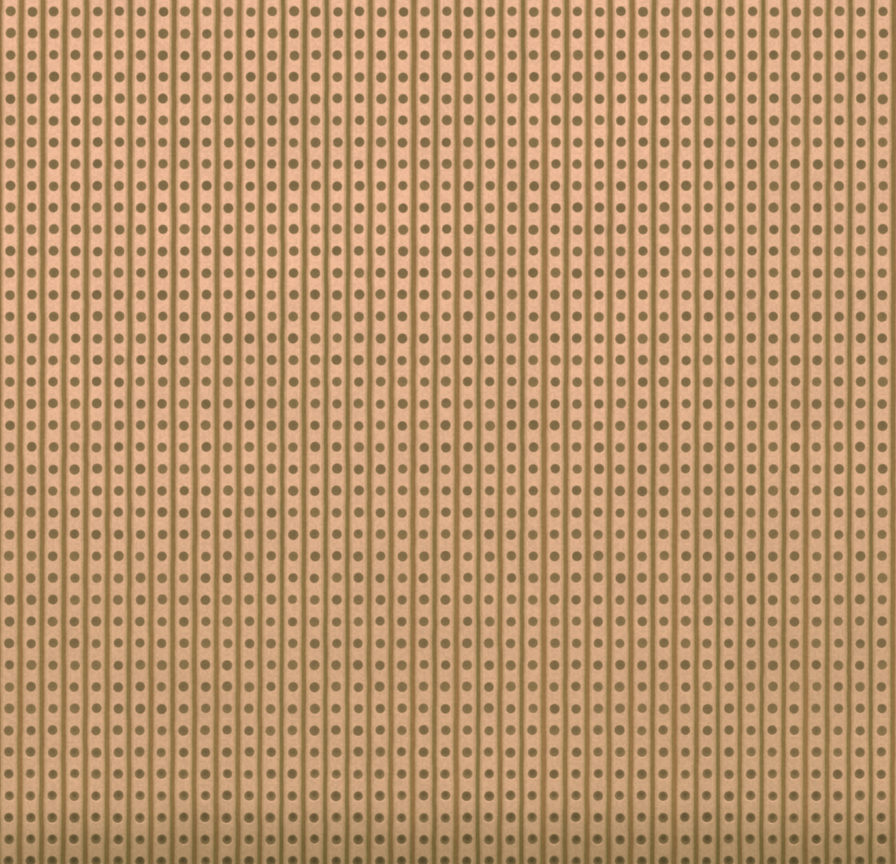
Reproduce this pattern procedurally as a Shadertoy shader.

```glsl
// Copper stripboard: vertical strips with a grid of drilled holes, split by milled grooves.

const vec2 PITCHES_PER_WIDTH = vec2(41.07, 41.14); // 41 strips across, 40 holes down
const vec2 GRID_OFFSET = vec2(0.018, -0.036);
const float STRIP_LEAN = 0.08;
const float HOLE_RADIUS = 0.215;
const float GROOVE_HALF_WIDTH = 0.105;
const float BEVEL_HALF_WIDTH = 0.20;

const vec3 COPPER_LIT   = vec3(0.93, 0.725, 0.592);
const vec3 COPPER_SHADE = vec3(0.80, 0.64, 0.49);
const vec3 BEVEL_TAN    = vec3(0.73, 0.59, 0.42);
const vec3 GROOVE_BROWN = vec3(0.58, 0.43, 0.27);
const vec3 GROOVE_OLIVE = vec3(0.54, 0.46, 0.27);
const vec3 HOLE_OLIVE   = vec3(0.52, 0.43, 0.29);
const vec3 HOLE_DEEP    = vec3(0.38, 0.31, 0.19);

float hash(vec2 p) {
    vec3 v = fract(vec3(p.xyx) * 0.1031);
    v += dot(v, v.yzx + 33.33);
    return fract((v.x + v.y) * v.z);
}

float valueNoise(vec2 p) {
    vec2 cell = floor(p);
    vec2 t = fract(p);
    t = t * t * (3.0 - 2.0 * t);
    float low = mix(hash(cell), hash(cell + vec2(1.0, 0.0)), t.x);
    float high = mix(hash(cell + vec2(0.0, 1.0)), hash(cell + vec2(1.0, 1.0)), t.x);
    return mix(low, high, t.y);
}

// Coverage of the region where distance is below zero.
float coverage(float distance, float softness) {
    return 1.0 - smoothstep(-softness, softness, distance);
}

vec3 copperColour(vec2 uv, float down) {
    float shade = 0.85 * smoothstep(0.12, 1.0, down) + 0.2 * smoothstep(0.6, 1.0, uv.x);
    shade += 0.25 * (valueNoise(uv * vec2(9.0, 7.0)) - 0.5);
    return mix(COPPER_LIT, COPPER_SHADE, clamp(shade, 0.0, 1.0));
}

// Groove at the cell border: soft bevels around a brown and olive core.
vec3 addGroove(vec3 base, vec2 grid, float pixel) {
    float strip = floor(grid.x + 0.5);
    float side = grid.x - strip;
    float variation = hash(vec2(strip, 7.0));
    float wobble = 0.03 * (valueNoise(vec2(strip * 5.0, grid.y * 1.5)) - 0.5);
    float d = abs(side + wobble);
    float halfWidth = GROOVE_HALF_WIDTH + 0.03 * (variation - 0.5);

    float olive = smoothstep(0.10, -0.10, side + 0.12 * (variation - 0.5));
    vec3 core = mix(GROOVE_BROWN, GROOVE_OLIVE, olive) * (0.95 + 0.1 * variation);
    vec3 colour = mix(base, BEVEL_TAN, 0.8 * coverage(d - BEVEL_HALF_WIDTH, 0.04 + pixel * 0.6));
    return mix(colour, core, coverage(d - halfWidth, 0.03 + pixel * 0.6));
}

// Hole at the cell centre, slightly off grid, with a worn rim and a deeper shadow low on the board.
vec3 addHole(vec3 base, vec2 grid, float down, float pixel) {
    vec2 id = floor(grid);
    vec2 jitter = vec2(hash(id + 11.0), hash(id + 47.0)) - 0.5;
    vec2 local = fract(grid) - 0.5 - 0.045 * jitter;
    float radius = HOLE_RADIUS + 0.025 * (hash(id + 83.0) - 0.5);
    float d = length(local) - radius;
    float edge = 0.02 + pixel * 0.6;
    float nearBottom = smoothstep(0.80, 1.0, down);

    // Lit burr on the lower rim of some holes
    float burr = coverage(abs(d - 0.05) - 0.03, edge) * smoothstep(0.3, 0.9, local.y / (radius + 0.05));
    burr *= step(0.45, hash(id + 131.0)) * (0.15 + 0.5 * nearBottom);

    float depth = coverage(length(local + vec2(0.0, 0.05)) - radius * 0.55, 0.09);
    vec3 inside = HOLE_OLIVE * (0.96 + 0.1 * hash(id + 5.0));
    inside = mix(inside, HOLE_DEEP, depth * (0.15 + 0.7 * nearBottom));

    vec3 colour = mix(base, BEVEL_TAN, 0.45 * coverage(d - 0.035, edge));
    colour = mix(colour, inside, coverage(d, edge));
    return mix(colour, COPPER_LIT, burr);
}

void mainImage(out vec4 fragColor, in vec2 fragCoord) {
    vec2 uv = fragCoord / iResolution.xy;
    float down = 1.0 - uv.y;
    vec2 board = vec2(fragCoord.x, iResolution.y - fragCoord.y) / iResolution.x;
    vec2 grid = board * PITCHES_PER_WIDTH + GRID_OFFSET;
    grid.x += STRIP_LEAN * down;
    float pixel = PITCHES_PER_WIDTH.x / iResolution.x;

    vec3 colour = copperColour(uv, down);
    colour = addGroove(colour, grid, pixel);
    colour = addHole(colour, grid, down, pixel);

    // Fine grain, faint smudges and a dull olive shade along the lower edge
    float grain = valueNoise(board * 420.0) - 0.5;
    float smudge = valueNoise(board * 24.0 + 9.0) - 0.5;
    colour *= 1.0 + 0.07 * grain + 0.025 * smudge;
    colour *= mix(vec3(1.0), vec3(0.83, 0.85, 0.80), smoothstep(0.91, 1.0, down));
    fragColor = vec4(clamp(colour, 0.0, 1.0), 1.0);
}
```
